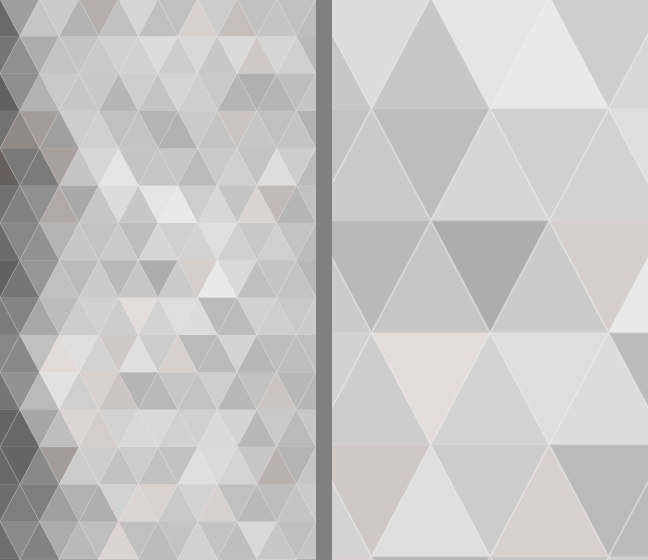
Left, the full canvas; right, a detail of the centre.
Write a Shadertoy shader that draws this background.

```glsl
// Low-poly wallpaper: grey triangles in a regular grid with hairline seams.
// Skewed coordinates identify each triangle; its flat tone comes from a dark
// left margin, a winding light ridge, gradient noise and a small jitter.

const float TAU = 6.2831853;
const vec2  GRID = vec2(8.0, 15.0);      // triangles across, rows down
const float TOP_SHIFT = 0.03;            // rows hidden above the top edge
const float SEAM_WIDTH = 0.0018;         // fraction of canvas width
const float DIAGONAL_ALPHA = 0.55;
const float HORIZONTAL_ALPHA = 0.16;
const vec3  SEAM_COLOR = vec3(0.93);

const float BASE_TONE = 0.775;
const float DARK_TONE = 0.43;
const float RIDGE_GAIN = 0.13;
const float NOISE_GAIN = 0.10;
const float JITTER = 0.13;
const float TINT_SHARE = 0.12;           // share of faintly coloured triangles
const vec3  WARM_TINT = vec3(0.018, -0.004, -0.010);
const int   SAMPLES = 3;                 // antialiasing samples per axis

float hash(vec2 p) {
    vec3 q = fract(vec3(p.xyx) * 0.1031);
    q += dot(q, q.yzx + 33.33);
    return fract((q.x + q.y) * q.z);
}

vec2 gradientAt(vec2 cell) {
    float angle = TAU * hash(cell + 71.0);
    return vec2(cos(angle), sin(angle));
}

float gradientNoise(vec2 p) {
    vec2 i = floor(p), f = fract(p);
    vec2 u = f * f * f * (f * (f * 6.0 - 15.0) + 10.0);
    vec2 e = vec2(1.0, 0.0);
    float low = mix(dot(gradientAt(i), f),
                    dot(gradientAt(i + e.xy), f - e.xy), u.x);
    float high = mix(dot(gradientAt(i + e.yx), f - e.yx),
                     dot(gradientAt(i + e.xx), f - e.xx), u.x);
    return mix(low, high, u.y);
}

// Broad light and shade; c runs 0..1 from the upper left corner
float shade(vec2 c) {
    float margin = 0.27 + 0.09 * cos(TAU * (c.y - 0.33) / 0.60);
    float tone = mix(DARK_TONE, BASE_TONE, smoothstep(0.0, margin, c.x));

    float ridgeX = 0.50 - 0.22 * cos(TAU * (c.y - 0.24) / 0.45);
    float across = (c.x - ridgeX) / 0.13;
    float along = (c.y - 0.54) / 0.26;
    tone += RIDGE_GAIN * exp(-across * across - along * along);

    tone -= 0.035 * smoothstep(0.85, 1.0, c.x);
    return tone + NOISE_GAIN * gradientNoise(c * vec2(4.0, 7.0) + 20.0);
}

vec3 triangleColor(vec2 skew, float row) {
    float column = floor(skew.x) + floor(skew.y);
    vec2 center = vec2(0.5 * (column + 1.0), row + 0.5) / GRID;
    vec2 id = vec2(column, row) + 40.0;
    float tone = shade(center) + JITTER * (hash(id) - 0.5);
    vec3 color = vec3(clamp(tone, 0.38, 0.935));
    float tinted = step(hash(id + 113.0), TINT_SHARE);
    return color + tinted * WARM_TINT;
}

float edgeDistance(float v) {
    return abs(fract(v + 0.5) - 0.5);
}

float seam(float distance, float pixel) {
    return clamp((0.5 * SEAM_WIDTH - distance) / pixel + 0.5, 0.0, 1.0);
}

vec3 scene(vec2 uv, float aspect, float pixel) {
    vec2 p = vec2(uv.x, 1.0 - uv.y) * GRID + vec2(0.0, TOP_SHIFT);
    vec2 skew = p.x + vec2(0.5, -0.5) * p.y;
    vec3 color = triangleColor(skew, floor(p.y));

    // Seam distances in fractions of the canvas width
    float rowScale = GRID.y / aspect;
    float slopeScale = length(vec2(GRID.x, 0.5 * rowScale));
    float diagonal = min(edgeDistance(skew.x), edgeDistance(skew.y)) / slopeScale;
    float horizontal = edgeDistance(p.y) / rowScale;
    float cover = max(DIAGONAL_ALPHA * seam(diagonal, pixel),
                      HORIZONTAL_ALPHA * seam(horizontal, pixel));
    return mix(color, SEAM_COLOR, cover);
}

void mainImage(out vec4 fragColor, in vec2 fragCoord) {
    float aspect = iResolution.y / iResolution.x;
    float pixel = 1.0 / (iResolution.x * float(SAMPLES));
    vec3 sum = vec3(0.0);
    for (int j = 0; j < SAMPLES; j++) {
        for (int i = 0; i < SAMPLES; i++) {
            vec2 offset = (vec2(i, j) + 0.5) / float(SAMPLES) - 0.5;
            sum += scene((fragCoord + offset) / iResolution.xy, aspect, pixel);
        }
    }
    fragColor = vec4(sum / float(SAMPLES * SAMPLES), 1.0);
}
```
